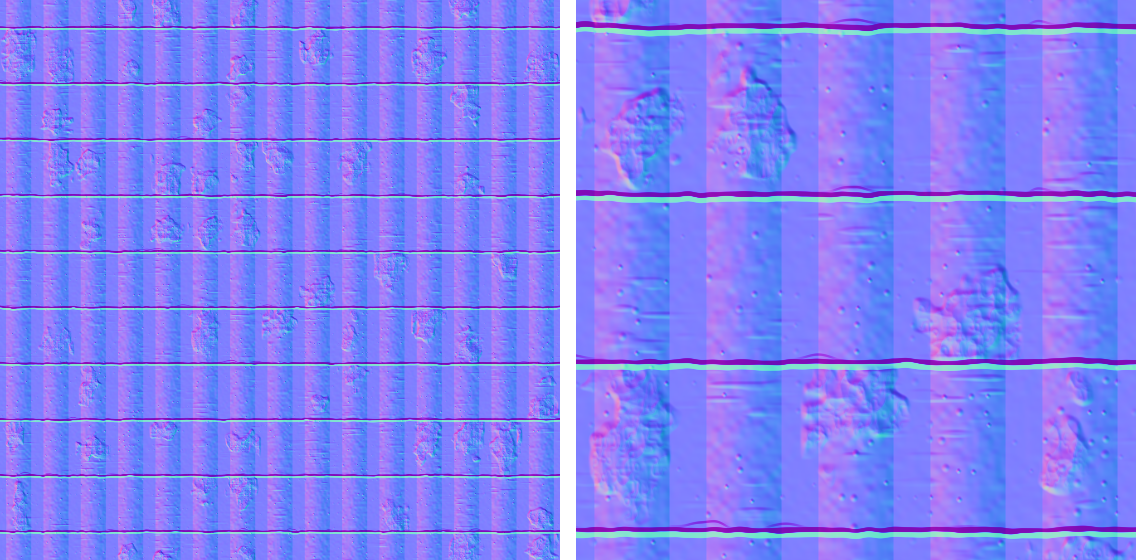
Left: the whole. Right: its middle third, enlarged.
This texture map is drawn by a WebGL 1 fragment shader. Its source:

```glsl
precision highp float;
// Tiling normal map of fluted stone courses: 15 flutes, 10 joints, pits, scratches and chips.

uniform vec2 u_resolution;

const vec2 GRID = vec2(15.0, 10.0);   // flutes across, courses down
const float FLUTE_HALF = 0.335;       // half width of a flute within its repeat
const float SAMPLE_STEP = 0.0008;     // spacing for height differences

float hash(vec2 p, float seed) {
  vec3 q = fract(vec3(p.xyx + seed * 17.13) * vec3(0.1031, 0.1030, 0.0973));
  q += dot(q, q.yzx + 33.33);
  return fract((q.x + q.y) * q.z);
}

// Value noise that wraps over the unit square
float noise(vec2 uv, vec2 cells, float seed) {
  vec2 p = uv * cells;
  vec2 i = floor(p);
  vec2 f = p - i;
  f = f * f * (3.0 - 2.0 * f);
  vec2 a = mod(i, cells);
  vec2 b = mod(i + 1.0, cells);
  return mix(mix(hash(a, seed), hash(vec2(b.x, a.y), seed), f.x),
             mix(hash(vec2(a.x, b.y), seed), hash(b, seed), f.x), f.y);
}

// Creased fractal noise for broken stone
float facets(vec2 uv, vec2 cells, float seed) {
  float sum = 0.0;
  float gain = 0.5;
  for (int k = 0; k < 4; k++) {
    sum += gain * abs(2.0 * noise(uv, cells, seed + float(k)) - 1.0);
    cells *= 2.0;
    gain *= 0.5;
  }
  return sum;
}

float pits(vec2 uv, vec2 cells, float density, float seed) {
  vec2 p = uv * cells;
  vec2 id = mod(floor(p), cells);
  vec2 center = 0.35 + 0.3 * vec2(hash(id, seed), hash(id, seed + 1.0));
  float radius = mix(0.15, 0.34, hash(id, seed + 2.0));
  float present = step(1.0 - density, hash(id, seed + 3.0));
  return present * (1.0 - smoothstep(0.0, radius, length(fract(p) - center)));
}

// Ragged damaged area in some of the flute and course cells
float chipMask(vec2 uv, float density, float seed) {
  vec2 p = uv * GRID + vec2(0.0, 0.5);
  vec2 id = mod(floor(p), GRID);
  vec2 q = fract(p) - 0.5;
  vec2 center = (vec2(hash(id, seed), hash(id, seed + 1.0)) - 0.5) * vec2(0.2, 0.75);
  vec2 radius = vec2(mix(0.25, 0.46, hash(id, seed + 2.0)),
                     mix(0.16, 0.48, hash(id, seed + 3.0)));
  float d = length((q - center) / radius);
  d += 1.1 * (noise(uv, vec2(60.0, 50.0), seed) - 0.5);
  d += 0.5 * (noise(uv, vec2(140.0), seed + 1.0) - 0.5);
  vec2 inside = 1.0 - smoothstep(vec2(0.43, 0.45), vec2(0.5), abs(q));
  float present = step(1.0 - density, hash(id, seed + 4.0));
  return present * inside.x * inside.y * (1.0 - smoothstep(0.75, 1.1, d));
}

// x: fine surface texture, y: chipped relief
vec2 heights(vec2 uv) {
  float grain = 0.0006 * noise(uv, vec2(230.0), 1.0) + 0.0007 * noise(uv, vec2(110.0), 2.0);
  float patches = smoothstep(0.4, 0.75, noise(uv, vec2(24.0, 30.0), 3.0));
  float scratch = patches * smoothstep(0.6, 0.95, noise(uv, vec2(50.0, 240.0), 4.0));
  float pitting = pits(uv, vec2(115.0), 0.13, 5.0);
  float chip = chipMask(uv, 0.34, 11.0);
  float broken = chip * (0.0065 * facets(uv, vec2(45.0, 36.0), 21.0) - 0.0035);
  return vec2(grain - 0.0007 * scratch - 0.0009 * pitting, broken);
}

float stroke(float d, float halfWidth, float soft) {
  return 1.0 - smoothstep(halfWidth - soft, halfWidth + soft, abs(d));
}

// Vertical slope of the joints: dark upper wall, bright lower wall, split upper lip
float jointSlope(vec2 uv, float soft) {
  float row = floor(uv.y * GRID.y);
  vec2 along = vec2(uv.x, (row + 0.5) / GRID.y);
  float wobble = 0.0026 * (noise(along, vec2(38.0, 10.0), 31.0) - 0.5)
               + 0.0014 * (noise(along, vec2(130.0, 10.0), 32.0) - 0.5);
  float d = (fract(uv.y * GRID.y) - 0.5) / GRID.y - wobble;
  float wear = noise(along, vec2(90.0, 10.0), 33.0);
  float upper = stroke(d - 0.0013, mix(0.0009, 0.0018, wear), soft);
  float lower = stroke(d + 0.0017, mix(0.0019, 0.0012, wear), soft);
  float lift = smoothstep(0.6, 0.95, noise(along, vec2(46.0, 10.0), 34.0));
  float lip = lift * stroke(d - 0.002 - 0.004 * lift, 0.0007, soft);
  return 1.3 * lower - 2.1 * upper - 0.9 * lip;
}

void main() {
  vec2 uv = gl_FragCoord.xy / u_resolution;
  float pixel = 1.0 / u_resolution.y;

  // Concave flutes between flat fillets
  float u = fract(uv.x * GRID.x) - 0.5;
  float flute = stroke(u, FLUTE_HALF, GRID.x * pixel * 0.7);
  float bend = -0.38 * sin(1.5708 * clamp(u / FLUTE_HALF, -1.0, 1.0)) * flute;

  // Surface relief from central differences
  vec2 e = vec2(SAMPLE_STEP, 0.0);
  vec2 dx = (heights(uv + e.xy) - heights(uv - e.xy)) / (2.0 * SAMPLE_STEP);
  vec2 dy = (heights(uv + e.yx) - heights(uv - e.yx)) / (2.0 * SAMPLE_STEP);
  vec2 slope = -vec2(dx.x, dy.x) * mix(0.25, 1.0, flute) - vec2(dx.y, dy.y);

  slope += vec2(bend, jointSlope(uv, max(pixel * 0.5, 0.0004)));
  gl_FragColor = vec4(normalize(vec3(slope, 1.0)) * 0.5 + 0.5, 1.0);
}
```
